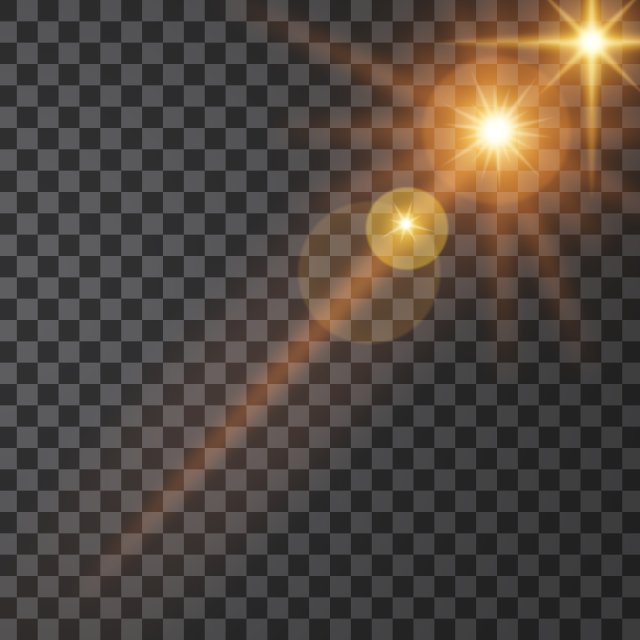
Give the GLSL for this background, as a Shadertoy shader.

```glsl
const float TAU = 6.2831853;
const vec3 AMBER = vec3(0.85, 0.32, 0.05);
const vec3 GOLD = vec3(1.0, 0.58, 0.08);
const vec3 CREAM = vec3(1.0, 0.88, 0.65);

float glow(float d, float size) {
    return exp(-d * d / (size * size));
}

// Signed square wave: positive on even cells, softened over one pixel
float squareWave(float x, float cell, float pixel) {
    float d = 0.25 - abs(fract(x / cell * 0.5 + 0.25) - 0.5);
    return clamp(d * 4.0 * cell / pixel, -1.0, 1.0);
}

vec3 checkerboard(vec2 p, float pixel) {
    float wave = squareWave(p.x - 0.0263, 0.03262, pixel)
               * squareWave(p.y, 1.0 / 30.0, pixel);
    float shade = 1.0 - smoothstep(0.0, 1.15, length(p - vec2(0.0, 0.56)));
    vec3 dark = mix(vec3(0.125), vec3(0.19, 0.19, 0.195), shade);
    vec3 light = mix(vec3(0.235, 0.235, 0.24), vec3(0.37, 0.37, 0.38), shade);
    return mix(light, dark, 0.5 + 0.5 * wave);
}

// Soft streak leaving the origin and fading out at its reach
float streak(vec2 p, float angle, float reach, float width, float taper) {
    vec2 axis = vec2(cos(angle), sin(angle));
    float along = dot(p, axis);
    float across = axis.x * p.y - axis.y * p.x;
    float t = clamp(along / reach, 0.0, 1.0);
    float w = width * (1.0 - taper * t);
    return glow(across, w) * (1.0 - t) * smoothstep(-width, width, along);
}

// Ring of needles whose lengths vary by the given amount
float starburst(vec2 p, int count, float turn, float reach, float width, float vary) {
    float sum = 0.0;
    for (int i = 0; i < count; i++) {
        float k = float(i);
        float size = reach * (1.0 - vary * (0.5 + 0.5 * sin(k * 2.4 + 1.0)));
        sum += streak(p, turn + TAU * k / float(count), size, width, 0.8);
    }
    return sum;
}

// Translucent disc with a faint brighter rim
float ghost(vec2 p, float radius, float soft) {
    float r = length(p);
    float disc = 1.0 - smoothstep(radius - soft, radius + soft, r);
    return disc * (0.75 + 0.35 * smoothstep(0.6, 1.0, r / radius));
}

// Wide rays: angle in degrees, then length
float sunRays(vec2 p) {
    vec2 rays[12] = vec2[12](
        vec2(154, 0.50), vec2(180, 0.36), vec2(203, 0.34), vec2(-88, 0.40),
        vec2(-69, 0.42), vec2(-27, 0.32), vec2(0, 0.30), vec2(-46, 0.26),
        vec2(91, 0.26), vec2(108, 0.25), vec2(136, 0.21), vec2(44, 0.30));
    float sum = 0.0;
    for (int i = 0; i < 12; i++) {
        sum += streak(p, radians(rays[i].x), rays[i].y, 0.021, -0.2);
    }
    return sum;
}

vec3 sunLight(vec2 p) {
    float r = length(p);
    vec3 light = AMBER * (1.0 * glow(r, 0.125) + 0.13 * glow(r, 0.22));
    light += AMBER * (0.25 * ghost(p, 0.115, 0.006) + 0.48 * sunRays(p));
    light += GOLD * 0.75 * glow(r, 0.06);
    light += CREAM * (3.5 * glow(r, 0.019) + 0.8 * glow(r, 0.036));
    return light + CREAM * 0.95 * starburst(p, 18, radians(-27.0), 0.108, 0.0055, 0.45);
}

// Long beam and the broad haze around it
vec3 beamLight(vec2 p) {
    float angle = radians(228.2);
    vec2 axis = vec2(cos(angle), sin(angle));
    float along = dot(p, axis);
    float across = abs(axis.x * p.y - axis.y * p.x);
    float haze = 1.0 - smoothstep(0.05, 0.20, across);
    haze *= smoothstep(0.0, 0.25, along) * (1.0 - 0.75 * smoothstep(0.5, 1.1, along));
    return AMBER * 0.88 * streak(p, angle, 1.0, 0.026, 0.25)
         + vec3(0.13, 0.065, 0.04) * haze;
}

vec3 crossStarLight(vec2 p) {
    float r = length(p);
    float quarter = TAU / 4.0;
    vec3 light = AMBER * 0.75 * glow(r, 0.105) + GOLD * 0.9 * glow(r, 0.052);
    light += GOLD * 1.35 * starburst(p, 4, 0.0, 0.25, 0.014, 0.0);
    light += CREAM * 0.9 * starburst(p, 4, 0.0, 0.12, 0.007, 0.0);
    light += (GOLD + 0.35 * CREAM) * starburst(p, 4, quarter * 0.5, 0.125, 0.007, 0.0);
    return light + CREAM * 3.5 * glow(r, 0.017);
}

vec3 smallStarLight(vec2 p) {
    float r = length(p);
    vec3 light = GOLD * (0.75 * glow(r, 0.036) + 0.8 * glow(r, 0.017));
    light += CREAM * 1.1 * starburst(p, 8, radians(30.0), 0.05, 0.0035, 0.45);
    return light + CREAM * 3.0 * glow(r, 0.007);
}

void mainImage(out vec4 fragColor, in vec2 fragCoord) {
    float pixel = 1.0 / iResolution.y;
    vec2 p = fragCoord * pixel;
    vec2 sun = vec2(0.776, 0.796);

    vec3 light = sunLight(p - sun) + beamLight(p - sun);
    light += crossStarLight(p - vec2(0.9245, 0.934));

    // Lens ghosts along the beam
    light += vec3(0.17, 0.10, 0.015) * ghost(p - vec2(0.577, 0.574), 0.111, 0.004);
    light += vec3(0.48, 0.34, 0.02) * ghost(p - vec2(0.636, 0.643), 0.064, 0.003);
    light += smallStarLight(p - vec2(0.634, 0.650));

    // Brighten like exposed film so overlapping lights saturate smoothly
    vec3 color = 1.0 - (1.0 - checkerboard(p, pixel)) * exp(-light);
    fragColor = vec4(color, 1.0);
}
```
